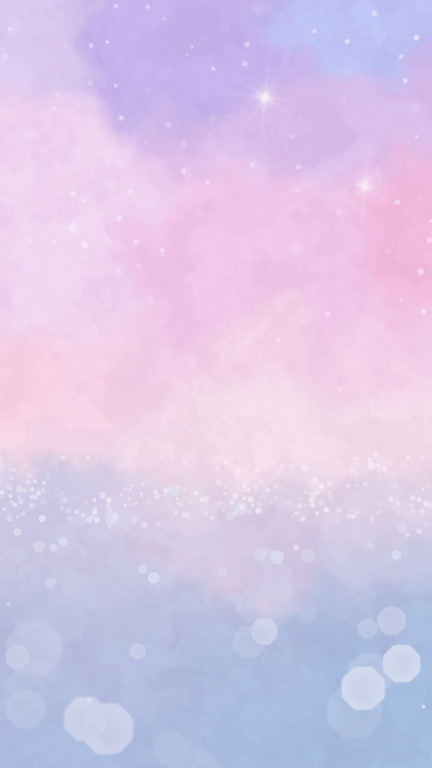
This background is drawn by a Shadertoy shader. Its source:

```glsl
const vec3 LIGHT = vec3(0.98, 0.95, 0.98);
const vec3 BOKEH = vec3(0.88, 0.89, 0.95);

vec2 hash2(vec2 p) {
    vec3 a = fract(p.xyx * vec3(0.1031, 0.1030, 0.0973));
    a += dot(a, a.yzx + 33.33);
    return fract((a.xx + a.yz) * a.zy);
}

float gradientNoise(vec2 p) {
    vec2 cell = floor(p), f = fract(p);
    vec2 u = f * f * f * (f * (f * 6.0 - 15.0) + 10.0);
    vec4 corner;
    for (int i = 0; i < 4; i++) {
        vec2 o = vec2(i & 1, i >> 1);
        float angle = 6.2832 * hash2(cell + o).x;
        corner[i] = dot(vec2(cos(angle), sin(angle)), f - o);
    }
    return mix(mix(corner.x, corner.y, u.x), mix(corner.z, corner.w, u.x), u.y);
}

float fbm(vec2 p) {
    float sum = 0.0, amplitude = 0.55;
    for (int i = 0; i < 5; i++) {
        sum += amplitude * gradientNoise(p);
        p = mat2(1.6, 1.2, -1.2, 1.6) * p + 11.7;
        amplitude *= 0.55;
    }
    return sum;
}

// Vertical colour ramp; the fourth component is the height of each stop
vec3 skyRamp(float y) {
    const vec4 stops[9] = vec4[9](
        vec4(0.67, 0.73, 0.87, 0.00), vec4(0.71, 0.74, 0.87, 0.15),
        vec4(0.79, 0.78, 0.89, 0.27), vec4(0.88, 0.82, 0.90, 0.35),
        vec4(0.95, 0.85, 0.91, 0.42), vec4(0.95, 0.81, 0.91, 0.52),
        vec4(0.94, 0.79, 0.92, 0.72), vec4(0.85, 0.74, 0.92, 0.83),
        vec4(0.79, 0.72, 0.92, 1.00));
    vec3 color = stops[0].rgb;
    for (int i = 1; i < 9; i++)
        color = mix(color, stops[i].rgb, smoothstep(stops[i - 1].w, stops[i].w, y));
    return color;
}

// Elliptical patch of paint
vec3 wash(vec3 base, vec3 tint, vec2 p, vec2 centre, vec2 radii, float softness) {
    float d = length((p - centre) / radii);
    return mix(base, tint, 1.0 - smoothstep(1.0 - softness, 1.0 + softness, d));
}

// Slightly faceted lens disc
float disc(vec2 d, float radius, float blur) {
    float facets = 1.0 + 0.025 * cos(8.0 * atan(d.y, d.x + 1e-5));
    float r = length(d) * facets / radius;
    return (1.0 - smoothstep(1.0 - blur, 1.0 + blur, r)) * mix(0.85, 1.0, smoothstep(0.3, 0.95, r));
}

// Jittered discs, thinning away from a horizontal band (centre, half height)
float scatter(vec2 p, float cells, float size, float density, vec2 band, float blur, float seed) {
    float cover = 0.0;
    vec2 home = floor(p * cells);
    for (int i = 0; i < 9; i++) {
        vec2 cell = home + vec2(i % 3, i / 3) - 1.0;
        vec2 centre = (cell + 0.1 + 0.8 * hash2(cell + seed)) / cells;
        vec2 trait = hash2(cell + seed + 47.0);
        float chance = density * (1.0 - smoothstep(0.4, 1.0, abs(centre.y - band.x) / band.y));
        float radius = size * mix(0.5, 1.0, trait.y);
        float shown = step(trait.x, chance) * mix(0.35, 1.0, fract(trait.y * 7.3));
        cover = max(cover, shown * disc(p - centre, radius, blur));
    }
    return cover;
}

// Small core with long, thin, slightly turned rays
float flare(vec2 d, float size) {
    vec2 a = abs(mat2(0.995, 0.1, -0.1, 0.995) * d) / size;
    vec2 b = abs(mat2(0.82, 0.57, -0.57, 0.82) * d) / size;
    float upright = exp(-a.x * 45.0 - a.y * 3.5) + exp(-a.y * 45.0 - a.x * 4.0);
    float diagonal = exp(-b.x * 45.0 - b.y * 5.0) + exp(-b.y * 45.0 - b.x * 3.5);
    return min(0.5 * upright + 0.4 * diagonal + 0.5 * exp(-dot(a, a) * 70.0), 1.0);
}

vec3 paintedSky(vec2 p) {
    vec2 w = p + 0.10 * vec2(fbm(p * 9.0), fbm(p * 9.0 + 19.3));
    vec3 c = skyRamp(p.y + 0.5 * (w.y - p.y));
    // Upper lilac and blue
    c = wash(c, vec3(0.77, 0.70, 0.92), w, vec2(0.25, 0.95), vec2(0.14, 0.11), 0.30);
    c = wash(c, vec3(0.74, 0.76, 0.95), w, vec2(0.47, 0.97), vec2(0.12, 0.07), 0.30);
    c = wash(c, vec3(0.86, 0.79, 0.94), w, vec2(0.04, 0.93), vec2(0.09, 0.11), 0.30);
    c = wash(c, vec3(0.94, 0.83, 0.94), w, vec2(0.05, 0.72), vec2(0.15, 0.16), 0.25);
    // Pink and cream middle
    c = wash(c, vec3(0.94, 0.77, 0.91), w, vec2(0.32, 0.65), vec2(0.16, 0.12), 0.25);
    c = wash(c, vec3(0.94, 0.73, 0.87), w, vec2(0.56, 0.69), vec2(0.10, 0.13), 0.35);
    c = wash(c, vec3(0.97, 0.81, 0.88), w, vec2(0.00, 0.51), vec2(0.11, 0.06), 0.80);
    c = wash(c, vec3(0.95, 0.82, 0.91), w, vec2(0.34, 0.55), vec2(0.07, 0.06), 0.35);
    c = wash(c, vec3(0.95, 0.86, 0.91), w, vec2(0.43, 0.44), vec2(0.20, 0.06), 0.45);
    // Cool lower haze
    c = wash(c, vec3(0.80, 0.79, 0.90), w, vec2(0.02, 0.33), vec2(0.15, 0.06), 0.60);
    c = wash(c, vec3(0.84, 0.79, 0.89), w, vec2(0.32, 0.28), vec2(0.12, 0.05), 0.60);
    c = wash(c, vec3(0.64, 0.73, 0.87), w, vec2(0.52, 0.03), vec2(0.22, 0.17), 0.70);
    // Overlapping pigment edges and fine grain
    float pigment = smoothstep(-0.04, 0.04, fbm(w * 8.0)) + smoothstep(-0.03, 0.03, fbm(w * 13.0 + 5.0));
    return c + vec3(0.6, 1.0, 0.7) * (0.014 * (pigment - 1.0) + 0.025 * fbm(p * 45.0));
}

void mainImage(out vec4 fragColor, in vec2 fragCoord) {
    vec2 p = fragCoord / iResolution.y;
    vec3 color = paintedSky(p);

    // Bokeh, larger toward the bottom
    float bokeh = 0.28 * scatter(p, 10.0, 0.038, 0.60, vec2(0.08, 0.13), 0.10, 3.0);
    bokeh = max(bokeh, 0.75 * scatter(p, 12.0, 0.020, 0.60, vec2(0.22, 0.09), 0.08, 21.0));
    bokeh = max(bokeh, 0.80 * scatter(p, 26.0, 0.009, 0.36, vec2(0.30, 0.09), 0.14, 8.0));
    // Foreground lights
    bokeh = max(bokeh, 0.58 * disc(p - vec2(0.112, 0.064), 0.029, 0.10));
    bokeh = max(bokeh, 0.58 * disc(p - vec2(0.140, 0.051), 0.034, 0.07));
    bokeh = max(bokeh, 0.75 * disc(p - vec2(0.473, 0.104), 0.029, 0.06));
    bokeh = max(bokeh, 0.75 * disc(p - vec2(0.523, 0.136), 0.025, 0.06));
    color = mix(color, BOKEH, bokeh);
    color = mix(color, LIGHT, 0.35 * scatter(p, 14.0, 0.014, 0.25, vec2(0.45, 0.09), 0.12, 35.0));

    // Clustered glitter and small stars
    float cluster = smoothstep(-0.35, 0.25, gradientNoise(p * vec2(13.0, 30.0)));
    float glitter = 0.80 * cluster * scatter(p, 115.0, 0.0036, 0.50, vec2(0.365, 0.055), 0.40, 5.0);
    glitter = max(glitter, 0.75 * scatter(p, 50.0, 0.0050, 0.22, vec2(0.350, 0.07), 0.25, 91.0));
    glitter = max(glitter, 0.80 * scatter(p, 30.0, 0.0034, 0.30, vec2(0.86, 0.32), 0.70, 62.0));
    glitter = max(glitter, 0.35 * scatter(p, 16.0, 0.0080, 0.25, vec2(0.84, 0.28), 0.95, 12.0));
    color = mix(color, LIGHT, glitter);

    // Star flares
    float stars = flare(p - vec2(0.345, 0.873), 0.085);
    stars = max(stars, 0.85 * flare(p - vec2(0.475, 0.758), 0.085));
    stars = max(stars, 0.60 * flare(p - vec2(0.094, 0.703), 0.070));
    color = mix(color, LIGHT, 0.9 * stars);

    fragColor = vec4(clamp(color, 0.0, 1.0), 1.0);
}
```
